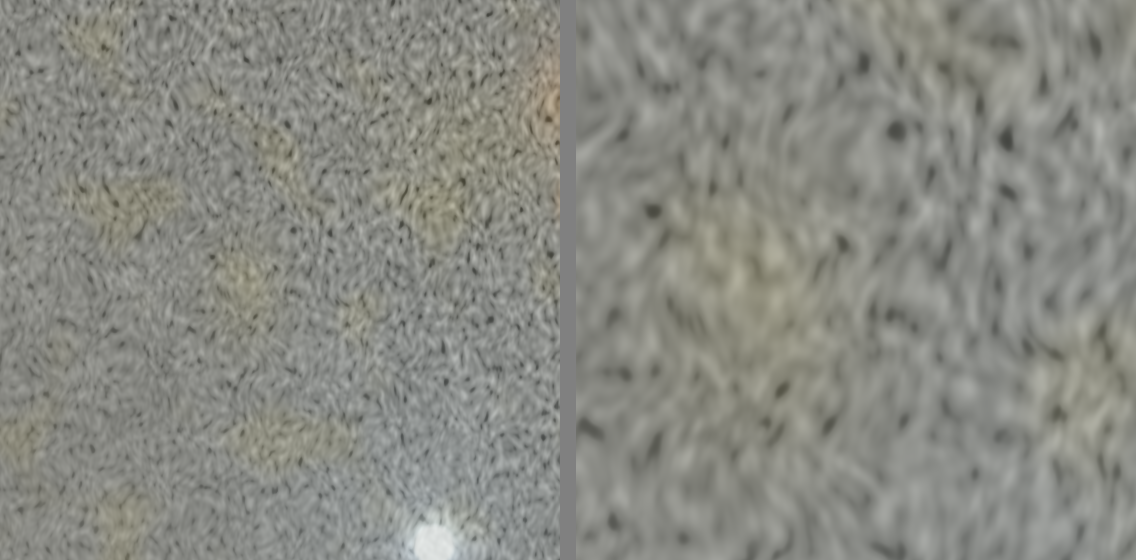
Left, the full canvas; right, a detail of the centre.
Give the GLSL for this texture, as a Shadertoy shader.

```glsl
// Polished grey speckled stone with a lamp mirrored near the lower edge.
// Tilted layers of stretched gradient noise make the short upright grains;
// broad noise adds stains, and soft radial falloffs add the reflected light.

const vec3 STONE = vec3(0.528, 0.530, 0.508);
const vec3 STAIN_TINT = vec3(0.022, 0.012, -0.028);
const vec3 WARM_TINT = vec3(0.090, 0.030, -0.020);
const vec3 COOL_TINT = vec3(0.020, 0.036, 0.056);
const vec3 LAMP_COLOR = vec3(0.860, 0.875, 0.870);
const vec3 HALO_COLOR = vec3(0.210, 0.235, 0.265);

const vec2 GRAIN_CELLS = vec2(82.0, 47.0);  // across and up the canvas
const float GRAIN_TILT = 0.36;              // radians either side of upright
const float GRAIN_CONTRAST = 0.215;
const float FLECK_DEPTH = 0.10;
const float MOTTLE_CONTRAST = 0.040;
const float WARP = 0.016;

const vec2 LAMP_CENTER = vec2(0.775, 0.026);
const float LAMP_RADIUS = 0.036;
const float LAMP_SOFTNESS = 0.006;

vec2 hashGradient(vec2 cell) {
    float h = fract(sin(dot(cell, vec2(127.1, 311.7))) * 43758.5453);
    float angle = 6.28318 * h;
    return vec2(cos(angle), sin(angle));
}

// Smooth gradient noise, roughly -0.7 to 0.7
float noise(vec2 p) {
    vec2 i = floor(p);
    vec2 f = p - i;
    vec2 u = f * f * f * (f * (f * 6.0 - 15.0) + 10.0);
    vec2 e = vec2(1.0, 0.0);
    float a = dot(hashGradient(i), f);
    float b = dot(hashGradient(i + e), f - e);
    float c = dot(hashGradient(i + e.yx), f - e.yx);
    float d = dot(hashGradient(i + e.xx), f - e.xx);
    return mix(mix(a, b, u.x), mix(c, d, u.x), u.y);
}

vec2 rotate(vec2 p, float angle) {
    float c = cos(angle);
    float s = sin(angle);
    return vec2(c * p.x - s * p.y, s * p.x + c * p.y);
}

// Short grains leaning both ways, bent by a slow warp
float grainField(vec2 p) {
    p += WARP * vec2(noise(p * 14.0), noise(p * 14.0 + 40.0));
    float leanLeft = noise(rotate(p, GRAIN_TILT) * GRAIN_CELLS + 11.0);
    float leanRight = noise(rotate(p, -GRAIN_TILT) * GRAIN_CELLS + 157.0);
    float fine = noise(rotate(p, 0.1) * GRAIN_CELLS * 1.7 + 73.0);
    return 0.62 * leanLeft + 0.62 * leanRight + 0.30 * fine;
}

float glow(vec2 p, vec2 center, vec2 size) {
    vec2 q = (p - center) / size;
    return exp(-dot(q, q));
}

void mainImage(out vec4 fragColor, in vec2 fragCoord) {
    vec2 uv = fragCoord / iResolution.xy;

    // Grain is crisper toward the upper right
    float crispness = mix(0.60, 1.12, smoothstep(0.1, 1.5, uv.x + uv.y));
    float grain = grainField(uv);
    float fleck = smoothstep(0.22, 0.60, -grain);
    float mottle = noise(uv * 9.0 + 5.0) + 0.8 * noise(uv * 25.0 + 31.0);

    vec3 color = STONE + MOTTLE_CONTRAST * mottle;
    color += crispness * (GRAIN_CONTRAST * grain - FLECK_DEPTH * fleck);

    // Yellowish stains and warm light on the right edge
    float stain = smoothstep(0.05, 0.50, noise(uv * 7.0 + 19.0));
    stain += glow(uv, vec2(0.44, 0.48), vec2(0.07, 0.10));
    stain += glow(uv, vec2(0.85, 0.74), vec2(0.18, 0.14));
    color += STAIN_TINT * stain;
    color += WARM_TINT * glow(uv, vec2(1.01, 0.83), vec2(0.07, 0.10));
    color += WARM_TINT * glow(uv, vec2(1.01, 0.64), vec2(0.02, 0.04));

    // Cool sheen around the lamp, then its halo and disc
    color += COOL_TINT * glow(uv, LAMP_CENTER, vec2(0.34, 0.30));
    color += 0.35 * COOL_TINT * glow(uv, vec2(0.75, 0.45), vec2(0.35));
    float edge = length(uv - LAMP_CENTER) - LAMP_RADIUS;
    color += HALO_COLOR * exp(-max(edge, 0.0) / 0.030);
    float disc = 1.0 - smoothstep(-LAMP_SOFTNESS, LAMP_SOFTNESS, edge);
    color = mix(color, LAMP_COLOR + 0.06 * grain, disc);

    fragColor = vec4(clamp(color, 0.0, 1.0), 1.0);
}
```
